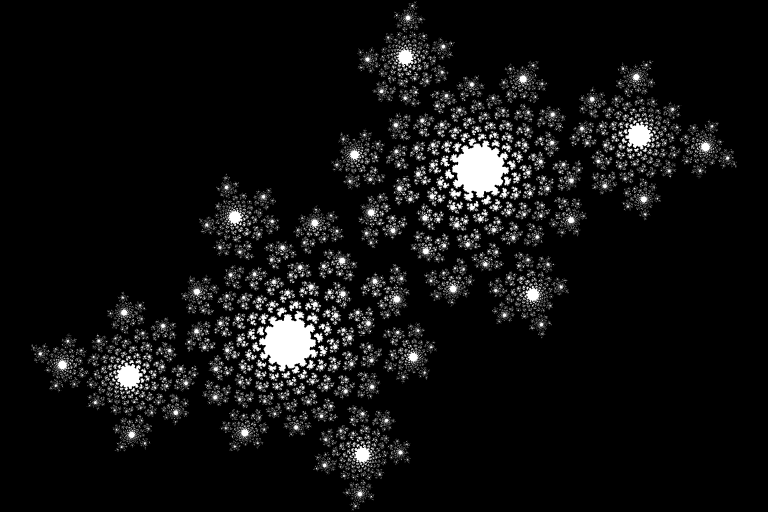
This background is drawn by a WebGL 1 fragment shader. Its source:

```glsl
precision highp float;
// Julia set of z^2 + c in white on black: a dust of rosettes around
// the weakly repelling fixed point and its preimages. Each pixel is the mean
// of a grid of samples, each white if its orbit stays bounded.

uniform vec2 u_resolution;

const int GRID = 4; // samples per pixel side

vec2 complexSquare(vec2 z) {
  return vec2(z.x * z.x - z.y * z.y, 2.0 * z.x * z.y);
}

// 1 if the orbit of z stays within radius 2, otherwise 0
float bounded(vec2 z) {
  for (int i = 0; i < 100; i++) {
    z = complexSquare(z) + vec2(-0.4, -0.6);
    if (dot(z, z) > 4.0) return 0.0;
  }
  return 1.0;
}

void main() {
  float coverage = 0.0;
  for (int row = 0; row < GRID; row++) {
    for (int col = 0; col < GRID; col++) {
      // Subpixel position, then the complex plane: 3 wide, 2 high
      vec2 offset = (vec2(float(col), float(row)) + 0.5) / float(GRID) - 0.5;
      vec2 uv = (gl_FragCoord.xy + offset) / u_resolution;
      coverage += bounded((uv - 0.5) * vec2(3.0, 2.0));
    }
  }
  gl_FragColor = vec4(vec3(coverage / float(GRID * GRID)), 1.0);
}
```
